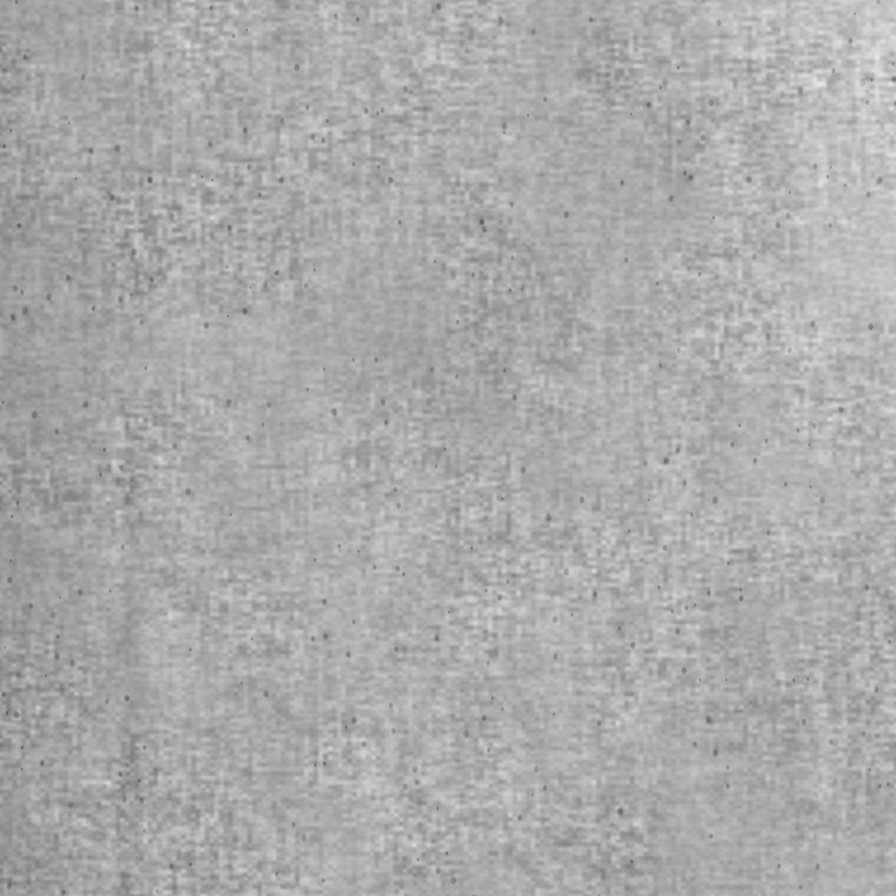
This texture is drawn by a WebGL 2 fragment shader. Its source:

```glsl
#version 300 es
precision highp float;

#define BASE_TONE 0.674
#define THREADS 190.0
#define THREAD_CONTRAST 0.048
#define GRAIN_CONTRAST 0.064
#define BLOTCH_CONTRAST 0.034
#define STREAK_CONTRAST 0.020
#define SPECK_CELLS 56.0
#define SPECK_SHARE 0.09
#define SPECK_DEPTH 0.16
#define CREASE_X 0.143

uniform vec2 u_resolution;
out vec4 fragColor;

float hash(vec2 p) {
    return fract(sin(dot(p, vec2(127.1, 311.7))) * 43758.5453);
}

// Smooth value noise in the range -1 to 1
float noise(vec2 p) {
    vec2 cell = floor(p);
    vec2 f = fract(p);
    f = f * f * (3.0 - 2.0 * f);
    float low = mix(hash(cell), hash(cell + vec2(1.0, 0.0)), f.x);
    float high = mix(hash(cell + vec2(0.0, 1.0)), hash(cell + vec2(1.0, 1.0)), f.x);
    return 2.0 * mix(low, high, f.y) - 1.0;
}

float fbm(vec2 p) {
    float sum = 0.0;
    float amplitude = 0.6;
    for (int octave = 0; octave < 4; octave++) {
        sum += amplitude * noise(p);
        p = p * 2.03 + vec2(17.3, 9.1);
        amplitude *= 0.55;
    }
    return sum;
}

// Short broken threads in both directions, with finer grain between them
float weave(vec2 uv) {
    vec2 p = uv + 0.0012 * vec2(noise(uv * 23.0), noise(uv * 23.0 + 40.0));
    float weft = noise(p * vec2(THREADS * 0.27, THREADS) + 11.0);
    float warp = noise(p * vec2(THREADS, THREADS * 0.25) + 57.0);
    float grain = noise(p * THREADS * vec2(1.0, 1.12) + 83.0);
    return THREAD_CONTRAST * (weft + 0.85 * warp) + GRAIN_CONTRAST * grain;
}

// Sparse dark flecks, slightly taller than wide
float specks(vec2 uv) {
    vec2 p = uv * SPECK_CELLS;
    vec2 home = floor(p);
    float cover = 0.0;
    for (int j = -1; j <= 1; j++) {
        for (int i = -1; i <= 1; i++) {
            vec2 cell = home + vec2(i, j);
            vec2 centre = cell + vec2(hash(cell + 3.7), hash(cell + 8.2));
            float radius = mix(0.10, 0.26, hash(cell + 21.4));
            float present = step(hash(cell + 5.9), SPECK_SHARE);
            float d = length((p - centre) * vec2(1.0, 0.75));
            cover = max(cover, present * (1.0 - smoothstep(0.3 * radius, radius, d)));
        }
    }
    return cover;
}

float segmentDistance(vec2 p, vec2 a, vec2 b) {
    vec2 ab = b - a;
    return length(p - a - ab * clamp(dot(p - a, ab) / dot(ab, ab), 0.0, 1.0));
}

// Worn vertical fold and a faint slanting wrinkle
float creases(vec2 uv) {
    float foldX = uv.x - CREASE_X - 0.004 * noise(vec2(uv.y * 9.0, 2.0));
    float wear = smoothstep(-0.3, 0.6, noise(vec2(uv.y * 14.0, 6.0)));
    float lower = 1.0 - smoothstep(0.45, 0.75, uv.y);
    float dark = exp(-pow(foldX / 0.008, 2.0)) * (0.3 + 0.7 * lower);
    float pale = exp(-pow((foldX + 0.013) / 0.005, 2.0)) * wear * lower;
    vec2 q = uv + 0.006 * vec2(noise(uv * 30.0), noise(uv * 30.0 + 19.0));
    float wrinkle = exp(-pow(segmentDistance(q, vec2(0.21, 0.83), vec2(0.43, 0.92)) / 0.004, 2.0));
    return 0.045 * pale - 0.04 * dark - 0.04 * wrinkle;
}

// Uneven light: dim left side, bright upper right corner
float lighting(vec2 uv) {
    float dim = 1.0 - smoothstep(0.0, 0.24, uv.x);
    float bright = smoothstep(0.70, 1.0, uv.x) * smoothstep(0.30, 0.95, uv.y);
    return 0.085 * bright - 0.05 * dim + 0.012 * (uv.x - 0.5);
}

void main() {
    vec2 uv = gl_FragCoord.xy / u_resolution;

    // Broad stains and vertical streaks
    float tone = BASE_TONE + lighting(uv);
    tone += BLOTCH_CONTRAST * fbm(uv * vec2(9.0, 7.0) + 4.0);
    tone += STREAK_CONTRAST * fbm(uv * vec2(26.0, 2.5) + 31.0);
    float stain = exp(-dot((uv - vec2(0.83, 0.24)) / vec2(0.04, 0.07), (uv - vec2(0.83, 0.24)) / vec2(0.04, 0.07)));
    tone -= 0.04 * stain;

    // Cloth surface, rougher in some patches than in others
    float roughness = 1.0 + 0.45 * noise(uv * 13.0 + 70.0);
    tone += weave(uv) * roughness + creases(uv);
    tone -= SPECK_DEPTH * specks(uv);

    fragColor = vec4(vec3(clamp(tone, 0.0, 1.0)), 1.0);
}
```
